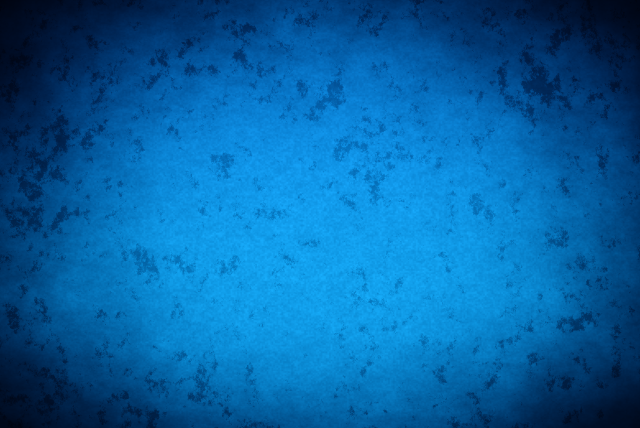
Write a Shadertoy shader that draws this background.

```glsl
// Weathered blue plaster wall with mottled stains, fine grain and a dark vignette.

const vec2 WALL_SIZE = vec2(1.5, 1.0);

float hash(vec2 cell) {
    vec3 q = fract(vec3(cell.xyx) * 0.1031);
    q += dot(q, q.yzx + 33.33);
    return fract((q.x + q.y) * q.z);
}

float valueNoise(vec2 p) {
    vec2 cell = floor(p), f = fract(p);
    f = f * f * (3.0 - 2.0 * f);
    float low = mix(hash(cell), hash(cell + vec2(1, 0)), f.x);
    float high = mix(hash(cell + vec2(0, 1)), hash(cell + vec2(1, 1)), f.x);
    return mix(low, high, f.y);
}

// Layered noise; a higher gain gives a rougher, more broken surface
float fbm(vec2 p, float gain) {
    float sum = 0.0, weight = 1.0, total = 0.0;
    for (int octave = 0; octave < 5; octave++) {
        sum += weight * valueNoise(p);
        total += weight;
        p = mat2(1.6, 1.2, -1.2, 1.6) * p + 17.3;
        weight *= gain;
    }
    return sum / total;
}

// Soft elliptical region in which stains gather
float region(vec2 p, vec2 centre, vec2 radius) {
    vec2 q = (p - centre) / radius;
    return exp(-dot(q, q));
}

float stainDensity(vec2 p) {
    float density = region(p, vec2(0.527, 0.600), vec2(0.035, 0.045));
    density += region(p, vec2(0.908, 0.635), vec2(0.060, 0.050));
    density += region(p, vec2(0.860, 0.560), vec2(0.015, 0.040));
    density += region(p, vec2(0.762, 0.781), vec2(0.050, 0.045));
    density += region(p, vec2(1.270, 0.795), vec2(0.080, 0.045));
    density += region(p, vec2(0.098, 0.854), vec2(0.080, 0.035));
    density += region(p, vec2(0.576, 0.885), vec2(0.030, 0.080));
    density += region(p, vec2(0.450, 0.370), vec2(0.110, 0.030));
    density += region(p, vec2(1.140, 0.512), vec2(0.050, 0.020));
    density += region(p, vec2(0.100, 0.600), vec2(0.060, 0.120));
    density += region(p, vec2(1.348, 0.248), vec2(0.060, 0.015));
    return min(density, 1.0);
}

// Lopsided ellipse: the glow sits below the middle of the wall
float glowDistance(vec2 uv) {
    vec2 q = uv - vec2(0.51, 0.42);
    q /= vec2(0.50, q.y > 0.0 ? 0.58 : 0.47);
    return length(q);
}

// Black through navy to azure, driven by the blue level
vec3 blueRamp(float level) {
    level = clamp(level, 0.0, 1.0);
    return vec3(0.10 * pow(level, 5.0), 0.675 * pow(level, 1.32), level);
}

void mainImage(out vec4 fragColor, in vec2 fragCoord) {
    vec2 uv = fragCoord / iResolution.xy;
    vec2 p = uv * WALL_SIZE;

    // Glow with a slightly uneven falloff
    float edge = glowDistance(uv);
    float rim = smoothstep(0.45, 1.1, edge);
    float cloud = fbm(p * 7.0 + 3.0, 0.6) - 0.5;
    float level = 0.93 * exp(-pow((edge + 0.18 * cloud) / 1.08, 3.6));

    // Faded stains: flakes gathered in regions, sparse elsewhere
    float flakes = fbm(p * vec2(34.0, 30.0), 0.75);
    float drift = fbm(p * 8.0 + 23.0, 0.5) - 0.5;
    float bias = 0.18 * stainDensity(p) + 0.18 * drift + 0.03 * rim;
    float stain = smoothstep(0.58, 0.80, flakes + bias);
    level *= 1.0 - stain * mix(0.19, 0.38, rim);

    // Brushed mottling and plaster grain
    float brush = fbm(p * vec2(24.0, 42.0) + 7.0, 0.7) - 0.5;
    float fine = valueNoise(p * 260.0) - 0.5;
    float coarse = valueNoise(p * vec2(130.0, 165.0) + 11.0) - 0.5;
    level *= 1.0 + mix(0.09, 0.30, rim) * brush + 0.075 * fine + 0.05 * coarse;

    // The upper wall leans towards a deeper blue
    vec3 colour = blueRamp(level);
    colour.g *= 1.03 - 0.09 * smoothstep(0.3, 0.9, uv.y);
    fragColor = vec4(colour, 1.0);
}
```
